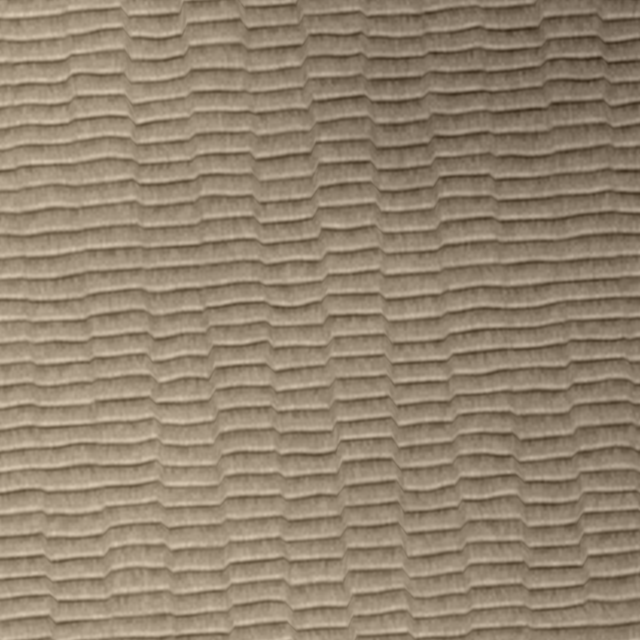
This texture is drawn by a WebGL 1 fragment shader. Its source:

```glsl
precision highp float;
// Beige ribbed cloth: leaning columns, about 11 across, hold stacks of about 30
// short ribs. Each rib has a pale ridge over a dark crease; neighbouring columns
// are shifted, and noise adds thread grain, uneven creases and soft side light.

uniform vec2 u_resolution;

float hash(vec2 p) {
  vec3 q = fract(vec3(p.xyx) * 0.1031);
  q += dot(q, q.yzx + 33.33);
  return fract((q.x + q.y) * q.z);
}

float noise(vec2 p) {
  vec2 i = floor(p), f = fract(p);
  f = f * f * (3.0 - 2.0 * f);
  return mix(mix(hash(i), hash(i + vec2(1.0, 0.0)), f.x),
             mix(hash(i + vec2(0.0, 1.0)), hash(i + vec2(1.0, 1.0)), f.x), f.y);
}

float bump(float x, float width) {
  x /= width;
  return exp(-x * x);
}

// Vertical shift of one column's ribs, in rib heights
float columnShift(float column, float y) {
  float alternate = mod(column, 2.0) - 0.5;
  float drift = noise(vec2(column * 7.3 + 5.0, y * 7.0)) - 0.5;
  return 0.26 * alternate + 0.3 * (hash(vec2(column, 4.0)) - 0.5) + 0.38 * drift;
}

void main() {
  vec2 uv = gl_FragCoord.xy / u_resolution;

  // Slightly turned cloth axes with a small wobble
  float across = (uv.x + 0.081 * uv.y) / 0.0931 + 0.08;
  across += 0.09 * (noise(uv * vec2(12.0, 32.0) + 3.0) - 0.5);
  float up = 29.6 * (uv.y - 0.075 * uv.x) - 0.2;
  up += 0.2 * (noise(uv * vec2(24.0, 17.0) + 40.0) - 0.5);

  // Blend the shifts of the two columns that meet at the nearest seam
  float seam = floor(across + 0.5);
  float side = across - seam;
  float left = columnShift(seam - 1.0, uv.y);
  float right = columnShift(seam, uv.y);
  up += mix(left, right, smoothstep(-0.07, 0.07, side));
  float seamDepth = bump(side, 0.07);
  float ribFade = 1.0 - seamDepth * min(0.75, 0.2 + 1.3 * abs(left - right));

  // Rib profile, measured from the crease upward
  float rib = fract(up) - 0.5;
  vec2 cell = vec2(across * 1.6, floor(up) * 3.7);
  float creaseDepth = 0.13 + 0.11 * noise(cell + 9.0);
  float ridgeHeight = 0.08 + 0.07 * noise(cell + 27.0);
  float threads = noise(vec2(across * 15.0, up * 1.4 + 8.0));
  float relief = 0.025
    - creaseDepth * bump(rib + 0.04, 0.105)
    + ridgeHeight * bump(rib - 0.16, 0.13)
    - (0.02 + 0.10 * threads) * bump(rib + 0.23, 0.16);
  float shade = relief * ribFade - 0.012 * seamDepth;

  // Woven grain and mottling
  shade += 0.055 * (noise(vec2(across * 19.0, up * 3.0)) - 0.5);
  shade += 0.05 * (noise(uv * 210.0) - 0.5);
  shade += 0.04 * (noise(uv * 75.0 + 11.0) - 0.5);

  // Light falls from the left; the upper right lies in shade
  float light = mix(0.062, -0.075, smoothstep(-0.1, 1.15, uv.x + 0.3 * (uv.y - 0.5)));
  light += 0.05 * (noise(uv * 3.5 + 6.0) - 0.5);
  light -= 0.035 * bump(length(uv - vec2(0.62, 0.8)), 0.16);
  light -= 0.05 * bump(length(uv - vec2(1.0, 1.0)), 0.2);
  shade += light;

  vec3 cloth = vec3(0.59, 0.53, 0.45) + shade;
  cloth += vec3(0.06, 0.02, -0.12) * light;
  gl_FragColor = vec4(cloth, 1.0);
}
```
